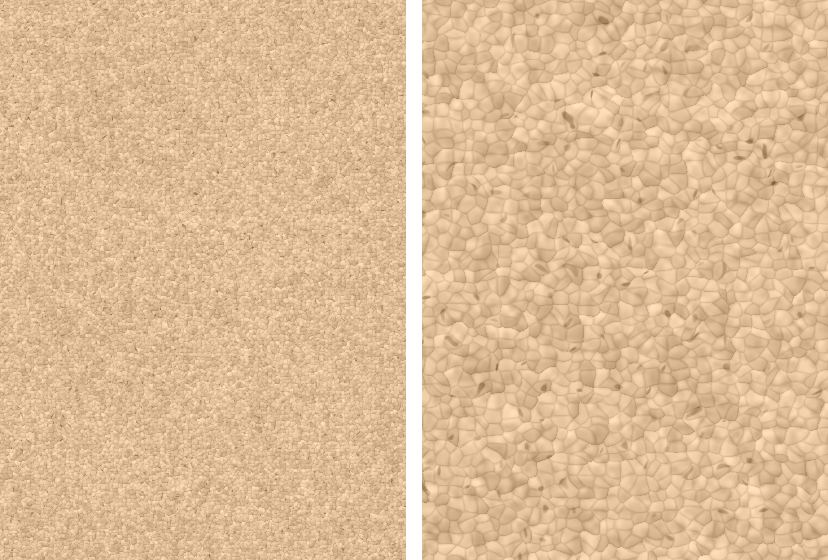
Left: the whole. Right: its middle third, enlarged.
Write a Shadertoy shader that draws this texture.

```glsl
vec2 hash2(vec2 p) {
    vec3 q = fract(vec3(p.xyx) * vec3(0.1031, 0.1030, 0.0973));
    q += dot(q, q.yzx + 33.33);
    return fract((q.xx + q.yz) * q.zy);
}

float valueNoise(vec2 p) {
    vec2 cell = floor(p);
    vec2 f = fract(p);
    f = f * f * (3.0 - 2.0 * f);
    float low = mix(hash2(cell).x, hash2(cell + vec2(1, 0)).x, f.x);
    float high = mix(hash2(cell + vec2(0, 1)).x, hash2(cell + vec2(1, 1)).x, f.x);
    return mix(low, high, f.y);
}

// Packed granules: x = random tone, y = gap darkness, z = lit slope
vec3 granules(vec2 p, float gapWidth, vec2 lightDir) {
    vec2 cell = floor(p);
    vec2 nearestOffset = vec2(0.0);
    vec2 nearestId = cell;
    float nearest = 9.0;
    float second = 9.0;
    for (int y = -1; y <= 1; y++) {
        for (int x = -1; x <= 1; x++) {
            vec2 id = cell + vec2(x, y);
            vec2 offset = p - id - 0.1 - 0.8 * hash2(id);
            float d = length(offset);
            if (d < nearest) {
                second = nearest;
                nearest = d;
                nearestOffset = offset;
                nearestId = id;
            } else {
                second = min(second, d);
            }
        }
    }
    float tone = hash2(nearestId + 71.0).y - 0.5;
    float gap = 1.0 - smoothstep(0.0, gapWidth, second - nearest);
    return vec3(tone, gap, dot(nearestOffset, lightDir));
}

// Sparse elongated pits, each turned at random inside its own cell
float pits(vec2 p, float share, vec2 radii) {
    vec2 id = floor(p);
    vec2 rnd = hash2(id + 19.0);
    vec2 offset = fract(p) - mix(vec2(0.25), vec2(0.75), hash2(id + 43.0));
    float angle = 6.2832 * rnd.y;
    float c = cos(angle);
    float s = sin(angle);
    vec2 turned = vec2(c * offset.x + s * offset.y, c * offset.y - s * offset.x);
    float shape = 1.0 - smoothstep(0.5, 1.3, length(turned / radii));
    return shape * step(rnd.x, share) * (0.4 + 0.6 * rnd.x / share);
}

void mainImage(out vec4 fragColor, in vec2 fragCoord) {
    vec2 uv = fragCoord / iResolution.y;
    const vec3 corkTint = vec3(0.0, -0.13, -0.28);
    const float baseShade = 0.889;
    const vec2 lightDir = vec2(-0.5, 0.86);

    // Slightly bent coordinates make the granules irregular
    vec2 bend = vec2(valueNoise(uv * 110.0), valueNoise(uv * 110.0 + 57.0)) - 0.5;
    vec2 grainPos = uv * vec2(128.0, 146.0) + 0.7 * bend;
    vec3 grain = granules(grainPos, 0.32, lightDir);

    // Granule faces, shadowed gaps and rounded edges
    float shade = baseShade + 0.10 * grain.x - 0.070 * grain.y + 0.065 * grain.z;

    // Fine grit and faint broad mottling
    shade += 0.12 * (valueNoise(uv * 240.0 + 13.0) - 0.5);
    shade += 0.035 * (valueNoise(uv * 48.0 + 5.0) - 0.5);
    shade += 0.018 * (valueNoise(uv * 5.0 + 31.0) - 0.5);

    // Dark pits
    shade -= 0.20 * pits(uv * 68.0 + 0.6 * bend, 0.35, vec2(0.18, 0.09));

    fragColor = vec4(clamp(vec3(shade) + corkTint, 0.0, 1.0), 1.0);
}
```
